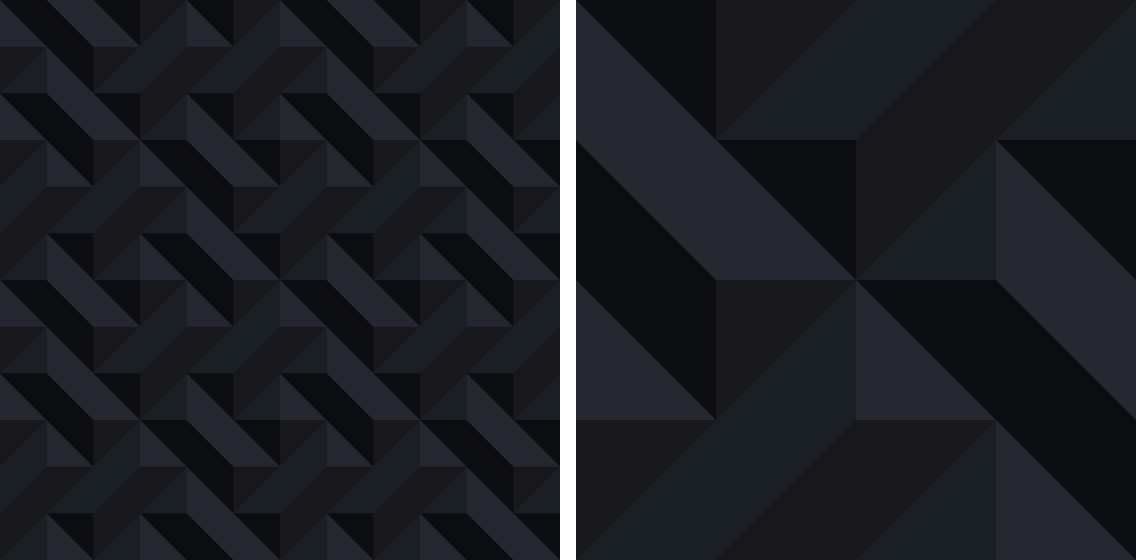
Left: the whole. Right: its middle third, enlarged.
This pattern is drawn by a three.js fragment shader. Its source:

```glsl
// Dark woven triangle mosaic: square cells split by diagonals, in alternating 3x3 blocks.
varying vec2 vUv;

vec3 mosaic(vec2 uv) {
  // 12 cells per side make 2 x 2 repeats of 6 x 6 cells
  vec2 p = uv * 12.0;
  vec2 cell = floor(p);
  vec2 f = p - cell;

  // Blocks alternate like a checkerboard
  vec2 block = floor((cell + 0.5) / 3.0);
  bool risingBlock = mod(block.x + block.y, 2.0) < 0.5;

  // Place within the block: middle of a side column, or of a top or bottom row
  vec2 offset = abs(cell - block * 3.0 - 1.0);
  bool sideMiddle = offset.x > offset.y + 0.5;
  bool capMiddle = offset.y > offset.x + 0.5;

  // Diagonal direction, and cells whose two colours swap
  bool rising = risingBlock ? !capMiddle : sideMiddle;
  bool swapped = risingBlock ? sideMiddle : capMiddle;

  bool rightHalf = rising ? f.x > f.y : f.x + f.y > 1.0;
  bool first = rightHalf != swapped;

  vec3 slate = vec3(0.102, 0.118, 0.145);
  vec3 umber = vec3(0.094, 0.090, 0.110);
  vec3 black = vec3(0.047, 0.050, 0.068);
  vec3 steel = vec3(0.143, 0.150, 0.188);
  return rising ? (first ? slate : umber) : (first ? black : steel);
}

void main() {
  // Average a 4 x 4 grid of samples over the pixel to smooth every edge
  vec2 footprint = fwidth(vUv);
  vec3 sum = vec3(0.0);
  for (int j = 0; j < 4; j++) {
    for (int i = 0; i < 4; i++) {
      vec2 jitter = (vec2(float(i), float(j)) + 0.5) / 4.0 - 0.5;
      sum += mosaic(vUv + jitter * footprint);
    }
  }
  gl_FragColor = vec4(sum / 16.0, 1.0);
}
```
